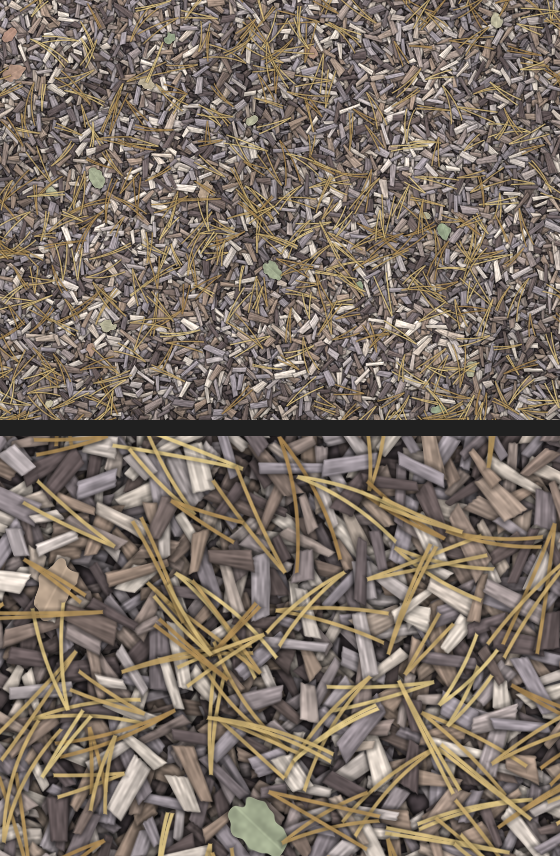
Top: the whole. Bottom: its middle third, enlarged.
This texture is drawn by a Shadertoy shader. Its source:

```glsl
// Forest floor: weathered wood chips under scattered pairs of dry pine needles
// and a few pale leaves. Jittered grids are stacked in layers, lowest first;
// each piece shades what lies below it before it is painted on top.
#define CHIP_LAYERS 8
#define CHIP_CELL 0.034
#define CHIP_GAIN 1.17
#define CHIP_SHADOW 0.42
#define NEEDLE_LAYERS 6
#define NEEDLE_CELL 0.1
#define NEEDLE_WIDTH 0.0015
#define NEEDLE_DENSITY 0.55
#define LEAF_CELL 0.21
#define LEAF_DENSITY 0.4

const float TAU = 6.28318;
const vec3 SOIL = vec3(0.25, 0.22, 0.23);
const vec3 DARK_BARK = vec3(0.33, 0.29, 0.29);
const vec3 GREY_WOOD = vec3(0.54, 0.51, 0.53);
const vec3 BROWN_WOOD = vec3(0.54, 0.47, 0.42);
const vec3 PALE_WOOD = vec3(0.76, 0.72, 0.68);
const vec3 RUST_NEEDLE = vec3(0.62, 0.49, 0.30);
const vec3 STRAW_NEEDLE = vec3(0.85, 0.76, 0.52);
const vec3 CREAM_LEAF = vec3(0.80, 0.77, 0.66);
const vec3 PINK_LEAF = vec3(0.72, 0.56, 0.50);
const vec3 GREEN_LEAF = vec3(0.60, 0.66, 0.55);

vec4 hash4(vec3 p) {
    vec4 q = fract(p.xyzx * vec4(0.1031, 0.1030, 0.0973, 0.1099));
    q += dot(q, q.wzxy + 33.33);
    return fract((q.xxyz + q.yzzw) * q.zywx);
}

float noise(vec2 p) {
    vec2 i = floor(p), f = fract(p);
    f = f * f * (3.0 - 2.0 * f);
    float a = hash4(vec3(i, 7.0)).x, b = hash4(vec3(i + vec2(1, 0), 7.0)).x;
    float c = hash4(vec3(i + vec2(0, 1), 7.0)).x, d = hash4(vec3(i + 1.0, 7.0)).x;
    return mix(mix(a, b, f.x), mix(c, d, f.x), f.y);
}

// Coordinates of v along and across a direction
vec2 turn(vec2 v, float angle) {
    float c = cos(angle), s = sin(angle);
    return vec2(c * v.x + s * v.y, c * v.y - s * v.x);
}

float cover(float d, float soft) { return smoothstep(soft, -soft, d); }

// Tapered, slanted slivers with grain along their length
void paintChips(inout vec3 col, vec2 p, float layer, float soft) {
    vec2 home = floor(p / CHIP_CELL);
    float depth = mix(0.72, 1.0, layer / float(CHIP_LAYERS - 1));
    for (int k = 0; k < 9; k++) {
        vec2 cell = home + vec2(k % 3, k / 3) - 1.0;
        vec4 place = hash4(vec3(cell, layer + 11.0));
        vec4 look = hash4(vec3(cell, layer + 53.0));
        float angle = place.z * TAU;
        vec2 q = turn(p - (cell + place.xy) * CHIP_CELL, angle);
        vec2 size = vec2(mix(0.010, 0.027, place.w), mix(0.0040, 0.0088, look.x * look.x));
        float slant = q.x + (look.y - 0.5) * 1.2 * q.y;
        float halfWidth = size.y * (1.0 - 0.35 * look.z * q.x / size.x);
        vec2 e = abs(vec2(slant, q.y)) - vec2(size.x, halfWidth) + 0.001;
        float d = length(max(e, 0.0)) + min(max(e.x, e.y), 0.0) - 0.001;
        if (d > 0.006) continue;

        vec2 grainSpot = q * vec2(70.0, 520.0) + place.xy * 90.0;
        float grain = noise(grainSpot) - 0.5;
        d += grain * 0.0012;
        vec3 wood = mix(GREY_WOOD, BROWN_WOOD, smoothstep(0.3, 0.8, look.z));
        wood = mix(DARK_BARK, wood, smoothstep(0.0, 0.42, look.w));
        wood = mix(wood, PALE_WOOD, smoothstep(0.55, 1.0, look.w));
        float tilt = dot(vec2(-sin(angle), cos(angle)), vec2(-0.4, 0.9));
        float light = 1.0 + 0.16 * tilt * q.y / size.y + 0.36 * grain;
        light *= mix(0.8, 1.0, smoothstep(0.0, -0.002, d));

        col *= 1.0 - CHIP_SHADOW * smoothstep(0.005, -0.001, d);
        col = mix(col, wood * light * depth * CHIP_GAIN, cover(d, soft));
    }
}

// Two gently curved needles joined at one end, gathered in loose drifts
void paintNeedles(inout vec3 col, vec2 p, float layer, float soft) {
    vec2 home = floor(p / NEEDLE_CELL);
    for (int k = 0; k < 9; k++) {
        vec2 cell = home + vec2(k % 3, k / 3) - 1.0;
        vec4 place = hash4(vec3(cell, layer + 101.0));
        vec4 look = hash4(vec3(cell, layer + 151.0));
        vec2 centre = (cell + place.xy) * NEEDLE_CELL;
        float drift = NEEDLE_DENSITY + 0.9 * (noise(centre * 4.5 + 20.0) - 0.5);
        if (place.w > drift) continue;
        vec2 q = turn(p - centre, place.z * TAU);
        float reach = mix(0.026, 0.054, look.x);
        q.y += (look.y - 0.5) * 6.0 * q.x * q.x;
        float fork = abs(q.y) - mix(0.02, 0.17, look.z) * (q.x + reach);
        float d = max(abs(fork) - NEEDLE_WIDTH, abs(q.x) - reach);
        vec3 tint = mix(RUST_NEEDLE, STRAW_NEEDLE, look.w);
        tint *= 0.93 + 0.2 * noise(q * 120.0 + place.xy * 40.0);
        col *= 1.0 - 0.28 * smoothstep(0.004, 0.0, d);
        col = mix(col, tint, 0.92 * cover(d, soft));
    }
}

// Sparse leaves with ragged outlines and a faint midrib
void paintLeaves(inout vec3 col, vec2 p, float soft) {
    vec2 home = floor(p / LEAF_CELL);
    for (int k = 0; k < 9; k++) {
        vec2 cell = home + vec2(k % 3, k / 3) - 1.0;
        vec4 place = hash4(vec3(cell, 211.0));
        vec4 look = hash4(vec3(cell, 233.0));
        if (place.w > LEAF_DENSITY) continue;
        vec2 q = turn(p - (cell + place.xy) * LEAF_CELL, place.z * TAU);
        float ragged = noise(q * 110.0 + place.xy * 60.0) - 0.5;
        float d = length(q * vec2(1.0, 1.5)) - mix(0.012, 0.027, look.x) + 0.012 * ragged;
        vec3 tint = mix(CREAM_LEAF, look.y < 0.5 ? PINK_LEAF : GREEN_LEAF, look.z);
        tint *= 0.94 + 0.2 * ragged + 0.08 * cover(abs(q.y) - 0.0008, soft);
        col *= 1.0 - 0.4 * smoothstep(0.006, 0.0, d);
        col = mix(col, tint, cover(d, soft));
    }
}

void mainImage(out vec4 fragColor, in vec2 fragCoord) {
    vec2 p = fragCoord / iResolution.y;
    float soft = max(0.7 / iResolution.y, 0.0008);
    vec3 col = SOIL * (0.7 + 0.6 * noise(p * 180.0));

    for (int i = 0; i < CHIP_LAYERS; i++)
        paintChips(col, p + float(i) * vec2(0.37, 0.61), float(i), soft);
    col *= 0.9 + 0.2 * noise(p * 5.0 + 3.0);
    paintLeaves(col, p, soft);
    for (int i = 0; i < NEEDLE_LAYERS; i++)
        paintNeedles(col, p, float(i), soft);

    col *= 0.95 + 0.1 * noise(p * 260.0);
    fragColor = vec4(clamp(col, 0.0, 1.0), 1.0);
}
```
